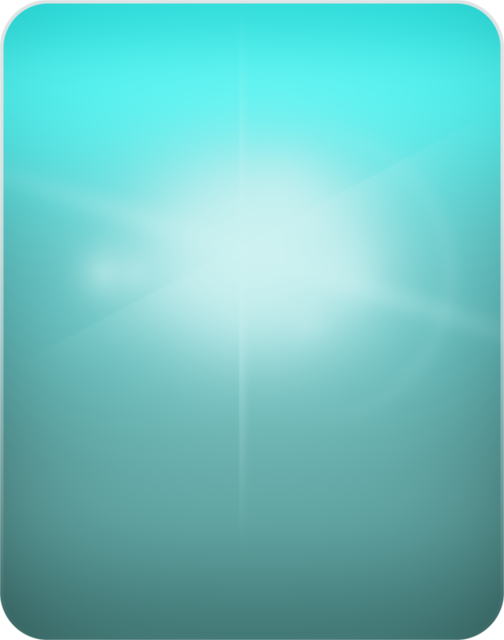
A Shadertoy shader for this background:

```glsl
// A rounded turquoise card with a soft central flare, lit by thin crossing rays.
// A vertical gradient and vignette form the base; gaussian glows, one-sided rays
// and a faint halo ring add light, and a signed distance cuts the rim and corners.

#define CARD_SIZE vec2(0.789, 1.0)
#define CORNER_RADIUS 0.075
#define RIM_WIDTH 0.0055
#define FLARE_CENTER vec2(0.404, 0.603)
#define FLARE_STRENGTH 2.6
#define HAZE_STRENGTH 0.42
#define RAY_STRENGTH 0.30
#define HALO_RADIUS 0.228
#define VIGNETTE 0.20

const vec3 LIGHT = vec3(0.82, 0.95, 0.95);
const vec3 RIM = vec3(0.87, 0.89, 0.89);

float roundedBox(vec2 p, vec2 halfSize, float radius) {
    vec2 q = abs(p) - halfSize + radius;
    return length(max(q, 0.0)) + min(max(q.x, q.y), 0.0) - radius;
}

float glow(vec2 offset, float radius) {
    return exp(-dot(offset, offset) / (radius * radius));
}

// Light on both sides of a line, with a separate falloff on each side.
float ray(vec2 offset, vec2 direction, float litWidth, float darkWidth, float reach) {
    vec2 dir = normalize(direction);
    float along = abs(dot(offset, dir));
    float across = dot(offset, vec2(dir.y, -dir.x));
    float width = across > 0.0 ? litWidth : darkWidth;
    float profile = exp(-across * across / (width * width));
    return profile * (1.0 - smoothstep(0.1 * reach, reach, along));
}

// Vertical gradient from deep teal to bright cyan, darker near the sides.
vec3 backdrop(vec2 p) {
    vec3 color = mix(vec3(0.25, 0.46, 0.45), vec3(0.36, 0.64, 0.63), smoothstep(-0.04, 0.24, p.y));
    color = mix(color, vec3(0.33, 0.77, 0.77), smoothstep(0.20, 0.62, p.y));
    color = mix(color, vec3(0.28, 0.95, 0.94), smoothstep(0.55, 0.86, p.y));
    color = mix(color, vec3(0.15, 0.86, 0.85), smoothstep(0.86, 1.01, p.y));
    float side = abs(2.0 * p.x / CARD_SIZE.x - 1.0);
    float shade = VIGNETTE * pow(side, 3.5) * mix(1.0, 0.35, smoothstep(0.3, 0.95, p.y));
    return color * (1.0 - shade);
}

// Small lens spots: position, radius, strength.
float spots(vec2 p) {
    const vec4 SPOTS[6] = vec4[6](
        vec4(0.163, 0.574, 0.038, 0.50),
        vec4(0.163, 0.574, 0.014, 0.15),
        vec4(0.212, 0.574, 0.026, 0.28),
        vec4(0.482, 0.496, 0.028, 0.22),
        vec4(0.443, 0.690, 0.060, 0.35),
        vec4(0.540, 0.577, 0.050, 0.45));
    float sum = 0.0;
    for (int i = 0; i < 6; i++) {
        sum += SPOTS[i].w * glow(p - SPOTS[i].xy, SPOTS[i].z);
    }
    return sum;
}

void mainImage(out vec4 fragColor, in vec2 fragCoord) {
    vec2 p = fragCoord / iResolution.xy * CARD_SIZE;
    float pixel = 1.0 / iResolution.y;

    // Central flare with a wide haze
    vec2 flareOffset = (p - FLARE_CENTER) / vec2(1.2, 1.0);
    float light = FLARE_STRENGTH * glow(flareOffset, 0.125);
    light += HAZE_STRENGTH * glow(flareOffset, 0.30);
    light += spots(p);

    // Crossing rays: vertical, rising and falling
    float rays = ray(p - vec2(0.376, 0.57), vec2(0.0, 1.0), 0.010, 1.2 * pixel, 0.47);
    rays += 0.75 * ray(p - vec2(0.404, 0.628), vec2(1.0, 0.53), 0.050, 1.5 * pixel, 0.46);
    rays += ray(p - vec2(0.404, 0.602), vec2(1.0, -0.314), 0.021, 0.021, 0.60);
    light += RAY_STRENGTH * rays;

    // Faint halo, brightest on the right
    vec2 haloOffset = p - vec2(0.476, 0.570);
    float ring = exp(-pow((length(haloOffset) - HALO_RADIUS) / 0.016, 2.0));
    light += 0.07 * ring * smoothstep(-0.05, 0.20, haloOffset.x);

    vec3 color = mix(backdrop(p), LIGHT, 1.0 - exp(-light));

    // Rim that fades toward the bottom, then white outside the card
    float edge = roundedBox(p - 0.5 * CARD_SIZE, 0.5 * CARD_SIZE, CORNER_RADIUS);
    float rim = smoothstep(-pixel, pixel, edge + RIM_WIDTH);
    color = mix(color, RIM, rim * smoothstep(-0.05, 0.90, p.y));
    color = mix(color, vec3(1.0), smoothstep(-pixel, pixel, edge));

    fragColor = vec4(color, 1.0);
}
```
